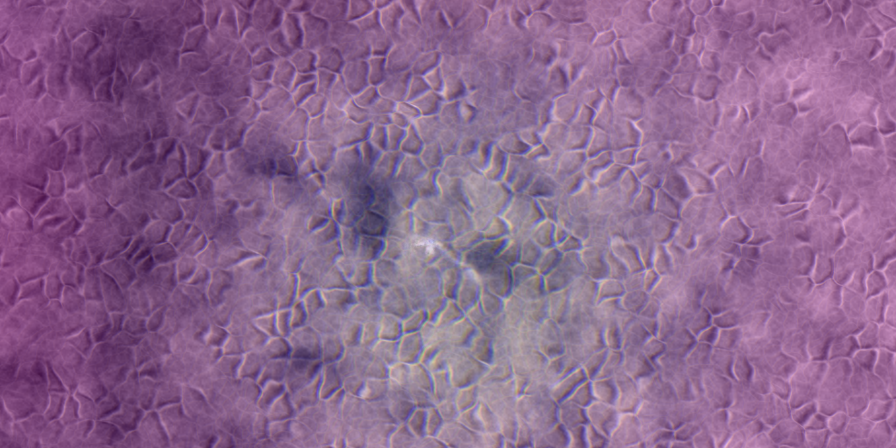
Give the GLSL for this texture, as a WebGL 1 fragment shader.

```glsl
precision highp float;
// Stained plant tissue under a microscope: small warped Voronoi cells are lit
// as a relief, with blue and yellow fringes near the grey centre of a magenta
// field. Soft stains, a few bright folds and fine grain finish the surface.
uniform vec2 u_resolution;

float hash(vec2 p) {
  vec3 q = fract(vec3(p.xyx) * 0.1031);
  q += dot(q, q.yzx + 33.33);
  return fract((q.x + q.y) * q.z);
}

vec2 hash2(vec2 p) {
  return vec2(hash(p), hash(p + 57.3));
}

float noise(vec2 p) {
  vec2 i = floor(p), f = fract(p);
  f = f * f * (3.0 - 2.0 * f);
  return mix(mix(hash(i), hash(i + vec2(1.0, 0.0)), f.x),
             mix(hash(i + vec2(0.0, 1.0)), hash(i + 1.0), f.x), f.y);
}

float fbm(vec2 p) {
  float sum = 0.0, amp = 0.5;
  for (int i = 0; i < 4; i++) {
    sum += amp * noise(p);
    p = mat2(1.6, 1.2, -1.2, 1.6) * p + 7.1;
    amp *= 0.5;
  }
  return sum;
}

// Bright line along the cell walls: 1 on a wall, 0 inside a cell
float walls(vec2 p, float thickness) {
  vec2 i = floor(p), f = fract(p);
  float near = 8.0, second = 8.0;
  for (int y = -1; y <= 1; y++) {
    for (int x = -1; x <= 1; x++) {
      vec2 g = vec2(float(x), float(y));
      float d = length(g + 0.05 + 0.9 * hash2(i + g + 40.0) - f);
      second = min(second, max(near, d));
      near = min(near, d);
    }
  }
  float e = (second - near) / thickness;
  return exp(-e * e);
}

float fold(vec2 p, vec2 a, vec2 b, float width) {
  vec2 ab = b - a;
  float t = clamp(dot(p - a, ab) / dot(ab, ab), 0.0, 1.0);
  float d = length(p - a - ab * t) / width;
  return exp(-d * d);
}

float blob(vec2 p, vec2 center, vec2 radius) {
  vec2 q = (p - center) / radius;
  return exp(-dot(q, q));
}

// Lit walls with their shadow on the left, plus the larger folds
float relief(vec2 p) {
  vec2 bend = vec2(noise(p * 10.0), noise(p * 10.0 + 31.0)) - 0.5;
  vec2 fine = vec2(noise(p * 40.0 + 5.0), noise(p * 40.0 + 71.0)) - 0.5;
  vec2 w = p + 0.04 * bend + 0.016 * fine;
  vec2 shade = vec2(0.012, -0.005);
  float strength = 0.15 + 1.5 * smoothstep(0.2, 0.9, noise(p * 24.0 + 13.0));
  mat2 slant = mat2(20.0, 4.0, -5.0, 18.0);
  float h = walls(slant * w, 0.14) - 0.8 * walls(slant * (w + shade), 0.24);
  h = h * strength + 0.3 * (walls(slant * w * 2.1 + 9.0, 0.2) - 0.25);
  h += 0.7 * (noise(w * 18.0) - noise((w + 1.5 * shade) * 18.0));
  float f = fold(w, vec2(0.195, 0.65), vec2(0.19, 0.52), 0.006);
  f += fold(w, vec2(0.19, 0.52), vec2(0.13, 0.45), 0.006);
  f += fold(w, vec2(0.13, 0.45), vec2(0.175, 0.35), 0.006);
  f += fold(w, vec2(0.63, 0.48), vec2(0.63, 0.38), 0.006);
  f += 1.2 * fold(w, vec2(0.69, 0.61), vec2(0.755, 0.51), 0.007);
  f += 1.5 * fold(w, vec2(0.97, 0.46), vec2(1.07, 0.36), 0.008);
  return h + 0.8 * f;
}

void main() {
  vec2 p = gl_FragCoord.xy / u_resolution.y;
  p.x *= 2.0 * u_resolution.y / u_resolution.x;
  vec2 soft = p + 0.08 * (vec2(fbm(p * 6.0), fbm(p * 6.0 + 19.0)) - 0.47);

  // Stain colours: dark magenta left, pink right, grey in the middle
  vec3 color = mix(vec3(0.45, 0.255, 0.455), vec3(0.645, 0.43, 0.62),
                   smoothstep(0.3, 1.25, soft.x));
  float glow = blob(soft, vec2(1.04, 0.38), vec2(0.52, 0.52));
  color = mix(color, vec3(0.55, 0.49, 0.605), min(1.0, glow * 1.15));
  color += vec3(0.035, 0.05, -0.01) * blob(soft, vec2(1.08, 0.32), vec2(0.32, 0.3));
  color += vec3(0.07, 0.04, 0.06) * blob(soft, vec2(0.0, 0.95), vec2(0.15, 0.3));
  color += vec3(0.05, 0.0, 0.02) * blob(soft, vec2(0.0, 0.45), vec2(0.2, 0.35));
  color -= vec3(0.05, 0.03, 0.04) * blob(soft, vec2(0.29, 0.6), vec2(0.09, 0.6));
  color -= vec3(0.06, 0.07, 0.07) * blob(soft, vec2(1.0, 1.05), vec2(0.65, 0.14));

  // Dark stains with ragged outlines
  vec2 rag = soft + 0.05 * (vec2(noise(p * 24.0), noise(p * 24.0 + 43.0)) - 0.5);
  float dark = blob(rag, vec2(0.84, 0.54), vec2(0.05, 0.07));
  dark += 0.8 * blob(rag, vec2(0.64, 0.62), vec2(0.05, 0.04));
  dark += 0.7 * blob(rag, vec2(0.76, 0.60), vec2(0.07, 0.035));
  dark += 0.8 * blob(rag, vec2(1.08, 0.42), vec2(0.07, 0.04));
  dark += 0.8 * blob(rag, vec2(0.69, 0.19), vec2(0.04, 0.05));
  dark += 0.6 * blob(rag, vec2(1.18, 0.37), vec2(0.05, 0.05));
  dark += 0.5 * blob(rag, vec2(1.66, 0.43), vec2(0.05, 0.05));
  dark += 0.4 * blob(rag, vec2(1.60, 0.97), vec2(0.06, 0.06));
  color -= vec3(0.21, 0.18, 0.15) * dark;
  vec3 mottle = mix(vec3(0.3, 0.26, 0.26), vec3(0.38, 0.36, 0.2), glow);
  color += mottle * (fbm(p * 12.0 + 3.0) - 0.47);

  // Blue sees the relief shifted left, red and green shifted right
  vec2 fringe = vec2(0.0055, -0.002) * (0.1 + glow);
  vec3 lit = vec3(relief(p - fringe), relief(p - 0.5 * fringe), relief(p + fringe));
  float gain = mix(0.65, 0.85, smoothstep(0.2, 0.7, p.x)) + 0.25 * glow;
  color += lit * vec3(0.13, 0.125, 0.115) * gain;

  // Sparkle at the centre, then grain
  float spark = blob(p, vec2(0.95, 0.45), vec2(0.05, 0.022));
  color += 0.28 * spark * smoothstep(0.35, 0.75, fbm(p * 50.0));
  color += 0.06 * (noise(p * 110.0) - 0.5) + 0.04 * (noise(p * 230.0 + 8.0) - 0.5);
  gl_FragColor = vec4(clamp(color, 0.0, 1.0), 1.0);
}
```
